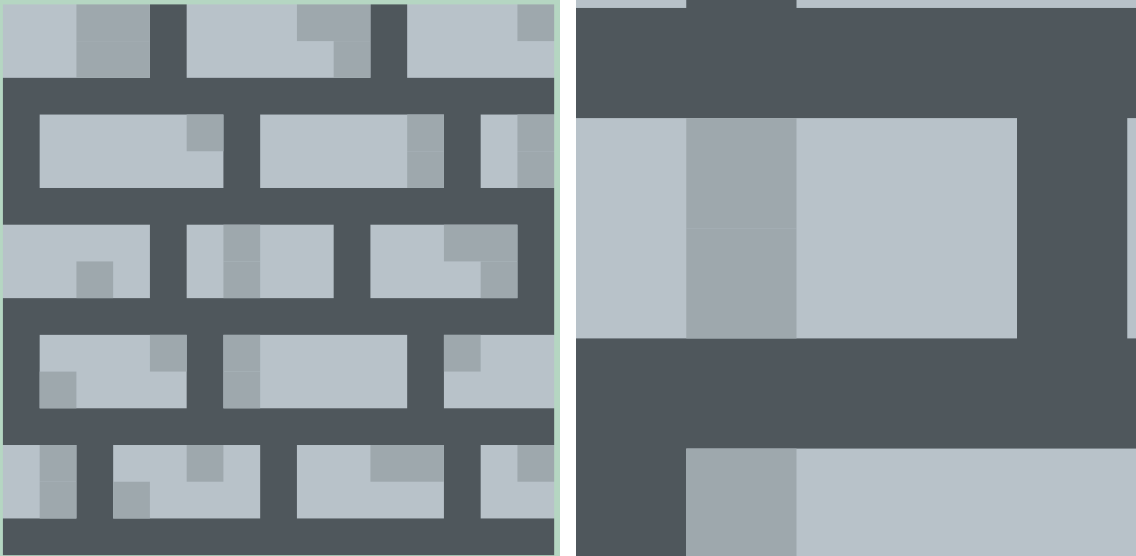
Left, the full canvas; right, a detail of the centre.
This texture is drawn by a Shadertoy shader. Its source:

```glsl
// Draws a blocky grey brick wall with stained cells inside a thin pale green frame.

const float CELLS = 15.0;         // cells across and down the wall
const int COURSES = 5;            // brick rows
const float COURSE_HEIGHT = 3.0;  // two cells of brick, one of mortar

const vec3 MORTAR = vec3(0.31, 0.34, 0.36);
const vec3 BRICK = vec3(0.72, 0.76, 0.79);
const vec3 STAIN = vec3(0.62, 0.66, 0.68);
const vec3 FRAME = vec3(0.71, 0.84, 0.76);

// Wall corners as fractions of the canvas
const vec2 WALL_MIN = vec2(0.0052, 0.0015);
const vec2 WALL_MAX = vec2(0.9896, 0.9921);

// First vertical joint and joint spacing of each course, top to bottom
const float FIRST_JOINT[5] = float[5](4.0, 0.0, 4.0, 0.0, 2.0);
const float SPACING[5] = float[5](6.0, 6.0, 5.0, 5.5, 5.0);

float hash(vec2 p) {
    return fract(sin(dot(p, vec2(127.1, 311.7))) * 43758.5453);
}

// Smooth-edged coverage of the rectangle from lo to hi
float box(vec2 p, vec2 lo, vec2 hi, vec2 pixel) {
    vec2 c = clamp((p - lo) / pixel + 0.5, 0.0, 1.0)
           * clamp((hi - p) / pixel + 0.5, 0.0, 1.0);
    return c.x * c.y;
}

float jointColumn(int course, int index) {
    return FIRST_JOINT[course] + floor(float(index) * SPACING[course]);
}

// One stain, one or two cells wide, in the given half (0 upper, 1 lower)
float stain(vec2 p, vec2 lo, vec2 hi, float halfRow, vec2 id, vec2 pixel) {
    vec2 seed = id + 17.0 * (halfRow + 1.0);
    float left = lo.x + floor(hash(seed) * (hi.x - lo.x));
    float right = min(left + 1.0 + step(hash(seed + 5.3), 0.2), hi.x);
    float top = lo.y + halfRow;
    return box(p, vec2(left, top), vec2(right, top + 1.0), pixel);
}

vec3 wall(vec2 p, vec2 pixel) {
    vec3 color = MORTAR;
    for (int course = 0; course < COURSES; course++) {
        for (int k = -1; k < 3; k++) {
            vec2 id = vec2(k, course);
            float top = float(course) * COURSE_HEIGHT;
            vec2 lo = vec2(max(jointColumn(course, k) + 1.0, 0.0), top);
            vec2 hi = vec2(min(jointColumn(course, k + 1), CELLS), top + 2.0);
            if (hi.x <= lo.x) continue;
            color = mix(color, BRICK, box(p, lo, hi, pixel));

            // Every brick is stained in its upper half, lower half or both
            float pick = hash(id + 2.7);
            if (pick < 0.73) color = mix(color, STAIN, stain(p, lo, hi, 0.0, id, pixel));
            if (pick > 0.27) color = mix(color, STAIN, stain(p, lo, hi, 1.0, id, pixel));
        }
    }
    return color;
}

void mainImage(out vec4 fragColor, in vec2 fragCoord) {
    // Cell coordinates, counted from the upper left of the wall
    vec2 scale = CELLS / (WALL_MAX - WALL_MIN);
    vec2 p = (fragCoord / iResolution.xy - WALL_MIN) * scale;
    p.y = CELLS - p.y;
    vec2 pixel = scale / iResolution.xy;

    // Keep the wall solid up to its border, then blend into the frame
    vec2 inside = clamp(p, 0.5 * pixel, CELLS - 0.5 * pixel);
    float mask = box(p, vec2(0.0), vec2(CELLS), pixel);
    fragColor = vec4(mix(FRAME, wall(inside, pixel), mask), 1.0);
}
```
